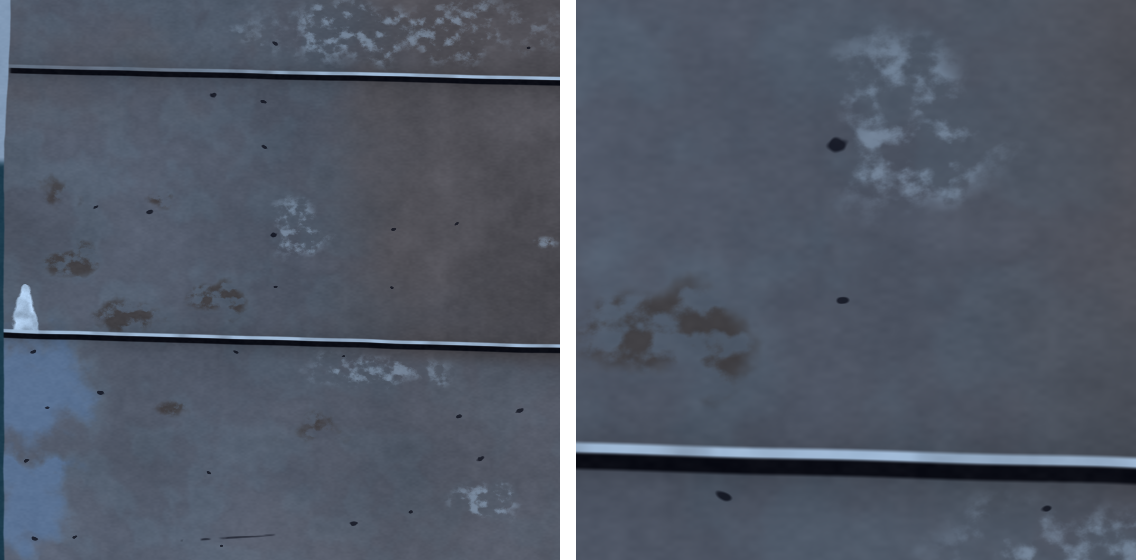
Left, the full canvas; right, a detail of the centre.
This texture is drawn by a WebGL 2 fragment shader. Its source:

```glsl
#version 300 es
precision highp float;
// Weathered blue-grey metal planks with two sloping dark seams, bright lips, stains and scuffs.

#define SEAM_TOP 0.8737      // height of the upper seam at the left edge
#define PITCH 0.4727         // plank height at the left edge
#define SLOPE 0.0221         // fall of the upper seam across the canvas
#define FAN 0.0052           // extra fall for each seam below
#define GAP_HALF 0.0047      // half width of the dark gap
#define LIP_HALF 0.0032      // half width of the bright lip
#define LIP_OFFSET 0.0078    // lip height above the gap centre
#define GRAIN 0.035          // strength of the fine grain
#define FLECK_CELLS 9.0      // grid cells for scattered flecks
#define FLECK_CHANCE 0.26

uniform vec2 u_resolution;
out vec4 fragColor;

const vec3 STEEL = vec3(0.345, 0.393, 0.460);
const vec3 SLATE = vec3(0.318, 0.348, 0.408);
const vec3 UMBER = vec3(0.308, 0.306, 0.332);
const vec3 RUST = vec3(0.225, 0.205, 0.205);
const vec3 BLUE = vec3(0.350, 0.450, 0.590);
const vec3 PALE = vec3(0.560, 0.650, 0.750);
const vec3 INK = vec3(0.055, 0.065, 0.110);
const vec3 TEAL = vec3(0.110, 0.230, 0.300);

// Stains: centre xy, radii zw
const vec4 STAINS[7] = vec4[7](
  vec4(0.092, 0.642, 0.040, 0.040), vec4(0.278, 0.642, 0.048, 0.028),
  vec4(0.365, 0.468, 0.085, 0.038), vec4(0.125, 0.530, 0.070, 0.034),
  vec4(0.220, 0.435, 0.090, 0.030), vec4(0.290, 0.270, 0.060, 0.026),
  vec4(0.570, 0.240, 0.060, 0.040));

// Pale scuffs: centre xy, radii zw
const vec4 SCUFFS[5] = vec4[5](
  vec4(0.720, 0.945, 0.300, 0.065), vec4(0.670, 0.340, 0.140, 0.035),
  vec4(0.530, 0.580, 0.060, 0.075), vec4(0.870, 0.105, 0.080, 0.045),
  vec4(0.975, 0.567, 0.030, 0.015));

float hash(vec2 p) {
  return fract(sin(dot(p, vec2(127.1, 311.7))) * 43758.5453);
}

float noise(vec2 p) {
  vec2 i = floor(p), f = fract(p);
  f = f * f * (3.0 - 2.0 * f);
  return mix(mix(hash(i), hash(i + vec2(1, 0)), f.x),
             mix(hash(i + vec2(0, 1)), hash(i + vec2(1, 1)), f.x), f.y);
}

float fbm(vec2 p) {
  float sum = 0.0, amp = 0.5;
  for (int i = 0; i < 5; i++) {
    sum += amp * noise(p);
    p = mat2(1.6, 1.2, -1.2, 1.6) * p + 3.7;
    amp *= 0.5;
  }
  return sum;
}

// Soft ellipse with a ragged outline
float blob(vec2 p, vec4 shape, float ragged) {
  return 1.0 - smoothstep(0.35, 1.0, length((p - shape.xy) / shape.zw) + ragged);
}

float band(float d, float halfWidth, float soft) {
  return 1.0 - smoothstep(halfWidth - soft, halfWidth + soft, abs(d));
}

// Small dark chips, one at most in each cell
float flecks(vec2 p) {
  vec2 cell = floor(p * FLECK_CELLS);
  vec2 spot = 0.2 + 0.6 * vec2(hash(cell + 4.1), hash(cell + 8.3));
  vec2 d = (p * FLECK_CELLS - cell - spot) / FLECK_CELLS;
  d.y += d.x * (hash(cell + 2.7) - 0.5);
  float size = mix(0.003, 0.007, hash(cell + 6.6));
  float chip = 1.0 - smoothstep(0.5, 1.0, length(d * vec2(0.8, 1.3)) / size + 0.4 * noise(p * 240.0) - 0.2);
  return chip * step(hash(cell), FLECK_CHANCE);
}

void main() {
  vec2 p = gl_FragCoord.xy / u_resolution;
  float soft = max(0.0016, 0.7 / u_resolution.y);
  float cloud = fbm(p * vec2(4.0, 5.0) + 2.0);
  float mottle = fbm(p * 19.0 + 11.0);
  float fine = fbm(p * vec2(65.0, 80.0));

  // Plank tone: cool at the left, brown toward the upper right
  float lower = 1.0 - smoothstep(0.36, 0.40, p.y + 0.027 * p.x);
  float warm = smoothstep(0.30, 0.85, p.x + 0.65 * (cloud - 0.5)) * mix(1.0, 0.35, lower);
  vec3 color = mix(mix(STEEL, SLATE, smoothstep(0.35, 0.6, mottle)), UMBER, warm);
  color = mix(color, UMBER, 0.6 * smoothstep(0.72, 0.86, p.y) * smoothstep(0.35, 0.65, cloud));
  color *= 1.0 + 0.35 * (cloud - 0.5) + 0.22 * (mottle - 0.5);

  // Stains, scuffs and blue worn paint
  for (int i = 0; i < 7; i++)
    color = mix(color, RUST, 0.75 * blob(p, STAINS[i], 2.4 * (mottle - 0.42)) * smoothstep(0.3, 0.6, fine));
  for (int i = 0; i < 5; i++)
    color = mix(color, PALE, 0.55 * blob(p, SCUFFS[i], 1.2 * (mottle - 0.5)) * smoothstep(0.42, 0.72, fine));
  float worn = blob(p, vec4(0.03, 0.29, 0.13, 0.13), 1.8 * (mottle - 0.5))
             + blob(p, vec4(0.05, 0.09, 0.08, 0.11), 1.4 * (mottle - 0.5));
  color = mix(color, BLUE, 0.85 * min(worn, 1.0));

  // Chips and a long faint scratch
  color = mix(color, INK, 0.8 * flecks(p));
  float scratch = band(p.y - 0.035 - 0.06 * (p.x - 0.33), 0.0018, soft);
  scratch *= smoothstep(0.32, 0.33, p.x) * (1.0 - smoothstep(0.46, 0.52, p.x));
  color = mix(color, INK, 0.6 * scratch * smoothstep(0.35, 0.55, noise(p * 60.0)));

  // White chip tapering upward above the lower seam
  vec2 chip = (p - vec2(0.045, 0.412)) / vec2(0.026, 0.080);
  float chipEdge = abs(chip.x) - 0.9 * sqrt(max(0.0, 1.0 - chip.y)) + 0.5 * (fine - 0.5);
  float white = (1.0 - smoothstep(-0.12, 0.12, chipEdge)) * step(-0.15, chip.y) * step(chip.y, 1.0);
  color = mix(color, PALE * (0.9 + 0.6 * fine), white);

  // Seams: shade, bright upper lip, dark gap
  for (int i = 0; i < 2; i++) {
    float row = float(i);
    float d = p.y - SEAM_TOP + row * PITCH + p.x * (SLOPE + row * FAN);
    d += 0.0016 * (noise(vec2(p.x * 14.0, row * 9.0)) - 0.5);
    color *= 1.0 - 0.22 * exp(-abs(d) * 60.0);
    float shine = mix(0.35 + 0.65 * smoothstep(0.25, 0.7, p.x), 0.95, row) * (0.75 + 0.4 * noise(vec2(p.x * 40.0, row)));
    color = mix(color, PALE * 1.12, min(shine, 1.0) * band(d - LIP_OFFSET, LIP_HALF, soft));
    float start = mix(smoothstep(0.015, 0.022, p.x), 1.0, row);
    color = mix(color, INK * 0.7, start * band(d, GAP_HALF, soft));
  }

  // Left edge: pale strip above, thin teal strip below
  float pale = smoothstep(0.70, 0.72, p.y);
  float width = mix(0.007, mix(0.008, 0.019, smoothstep(0.70, 1.0, p.y)), pale) + 0.004 * (mottle - 0.5);
  vec3 strip = mix(TEAL, mix(BLUE, PALE, 0.75), pale);
  color = mix(color, strip, 1.0 - smoothstep(width - 0.002, width + 0.002, p.x));

  color += GRAIN * (fine - 0.5) + 0.5 * GRAIN * (noise(p * vec2(180.0, 300.0)) - 0.5);
  fragColor = vec4(color, 1.0);
}
```
